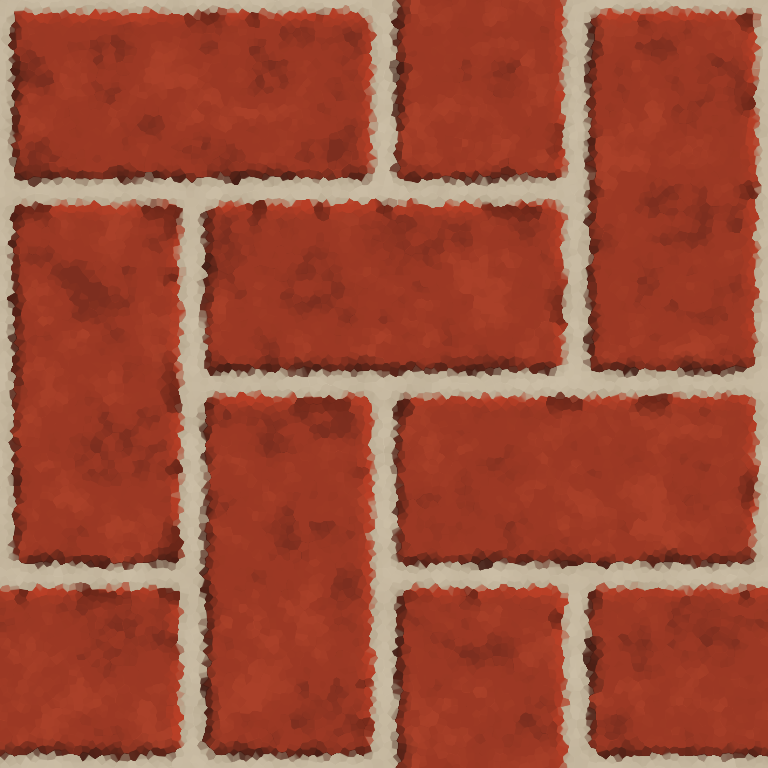
Give the GLSL for this pattern, as a WebGL 2 fragment shader.

```glsl
#version 300 es
precision highp float;
// Herringbone brick paving: 1x2 bricks stepped diagonally on a 4x4 cell grid.
// Positions are pulled toward scattered wrapped points for crumbly edges,
// then each brick is lit from the upper right with worn, shadowed lower-left rims.

uniform vec2 u_resolution;
out vec4 outColor;

const float CELLS = 4.0;     // grid cells across and down
const float GRAINS = 112.0;  // crumbs across the canvas
const float JOINT = 0.125;   // mortar width, in cells
const float CORNER = 0.06;   // corner radius, in cells

const vec3 BRICK = vec3(0.61, 0.22, 0.14);
const vec3 BRICK_DARK = vec3(0.49, 0.18, 0.12);
const vec3 BRICK_LIGHT = vec3(0.68, 0.26, 0.165);
const vec3 RIM_LIGHT = vec3(0.75, 0.25, 0.15);
const vec3 RIM_SHADOW = vec3(0.20, 0.09, 0.065);
const vec3 MORTAR = vec3(0.79, 0.735, 0.64);
const vec3 MORTAR_DARK = vec3(0.65, 0.59, 0.49);

float hash(vec2 p) {
    return fract(sin(dot(p, vec2(127.1, 311.7))) * 43758.5);
}

// Value noise that wraps over the unit square
float noise(vec2 uv, float period, float seed) {
    vec2 p = uv * period;
    vec2 i = floor(p);
    vec2 f = fract(p);
    f = f * f * (3.0 - 2.0 * f);
    vec2 a = mod(i, period) + seed;
    vec2 b = mod(i + 1.0, period) + seed;
    return mix(mix(hash(a), hash(vec2(b.x, a.y)), f.x),
               mix(hash(vec2(a.x, b.y)), hash(b), f.x), f.y);
}

// Soft cellular pull toward the nearest scattered point
vec2 crumble(vec2 uv, float count) {
    vec2 base = floor(uv * count);
    vec2 local = fract(uv * count);
    vec2 sum = vec2(0.0);
    float total = 0.0;
    for (int y = -1; y <= 1; y++) {
        for (int x = -1; x <= 1; x++) {
            vec2 offset = vec2(x, y);
            vec2 id = mod(base + offset, count);
            vec2 point = offset + vec2(hash(id + 3.3), hash(id + 71.9));
            vec2 d = point - local;
            float weight = exp(-14.0 * dot(d, d));
            sum += weight * point;
            total += weight;
        }
    }
    return (base + sum / total) / count;
}

// Offset from the brick centre (xy) and half size of the brick (zw), in cells
vec4 herringbone(vec2 p, float joint) {
    vec2 id = floor(p);
    float part = mod(id.x + id.y + 1.0, 4.0);
    bool flat_ = part < 1.5;
    vec2 center = flat_ ? vec2(part < 0.5 ? 1.0 : 0.0, 0.5)
                        : vec2(0.5, part < 2.5 ? 1.0 : 0.0);
    vec2 size = flat_ ? vec2(1.0, 0.5) : vec2(0.5, 1.0);
    return vec4(fract(p) - center, size - 0.5 * joint);
}

float roundedBox(vec2 p, vec2 halfSize, float radius) {
    vec2 q = abs(p) - halfSize + radius;
    return length(max(q, 0.0)) + min(max(q.x, q.y), 0.0) - radius;
}

vec3 brickColor(vec2 uv, vec2 p, vec2 halfSize) {
    // Mottled clay
    float mottle = 0.45 * noise(uv, 20.0, 5.0) + 0.35 * noise(uv, 48.0, 17.0)
                 + 0.20 * noise(uv, 112.0, 29.0);
    vec3 color = mix(BRICK_DARK, BRICK, smoothstep(0.15, 0.46, mottle));
    color = mix(color, BRICK_LIGHT, 0.8 * smoothstep(0.52, 0.82, mottle));

    // Lit top and right rims
    vec2 toUpper = halfSize - p;
    float lit = 1.0 - smoothstep(0.0, 0.085, min(toUpper.x, toUpper.y));
    color = mix(color, RIM_LIGHT, lit * (0.45 + 0.5 * noise(uv, 40.0, 41.0)));

    // Patchy shadow on left and bottom rims
    vec2 toLower = halfSize + p;
    float wear = 0.6 * noise(uv, 32.0, 53.0) + 0.4 * noise(uv, 80.0, 67.0);
    float reach = mix(0.02, 0.14, wear);
    float shade = 1.0 - smoothstep(-0.01, reach, min(toLower.x * 1.15, toLower.y));
    color = mix(color, RIM_SHADOW, shade * (0.6 + 0.4 * wear));

    // Occasional scorched spots along every rim
    float rim = 1.0 - smoothstep(0.0, 0.14, min(toUpper.x, toUpper.y));
    float scorch = smoothstep(0.64, 0.88, noise(uv, 36.0, 83.0));
    return mix(color, 0.6 * BRICK_DARK, 0.7 * rim * scorch);
}

vec3 mortarColor(vec2 uv, float dist) {
    float grain = 0.6 * noise(uv, 40.0, 97.0) + 0.4 * noise(uv, 112.0, 109.0);
    float contact = 1.0 - smoothstep(0.0, 0.05, dist);
    return mix(MORTAR, MORTAR_DARK, 0.38 * contact + 0.35 * (1.0 - grain) - 0.1);
}

void main() {
    vec2 uv = gl_FragCoord.xy / u_resolution;
    vec2 rough = crumble(uv, GRAINS);
    vec4 brick = herringbone(rough * CELLS, JOINT);
    float dist = roundedBox(brick.xy, brick.zw, CORNER);
    dist += 0.025 * (noise(rough, 56.0, 127.0) - 0.5);

    // Soft brick edge, never thinner than a pixel
    float soft = max(0.014, 0.75 * CELLS / min(u_resolution.x, u_resolution.y));
    float cover = 1.0 - smoothstep(-soft, soft, dist);
    vec3 color = mix(mortarColor(rough, dist), brickColor(rough, brick.xy, brick.zw), cover);
    outColor = vec4(color, 1.0);
}
```
